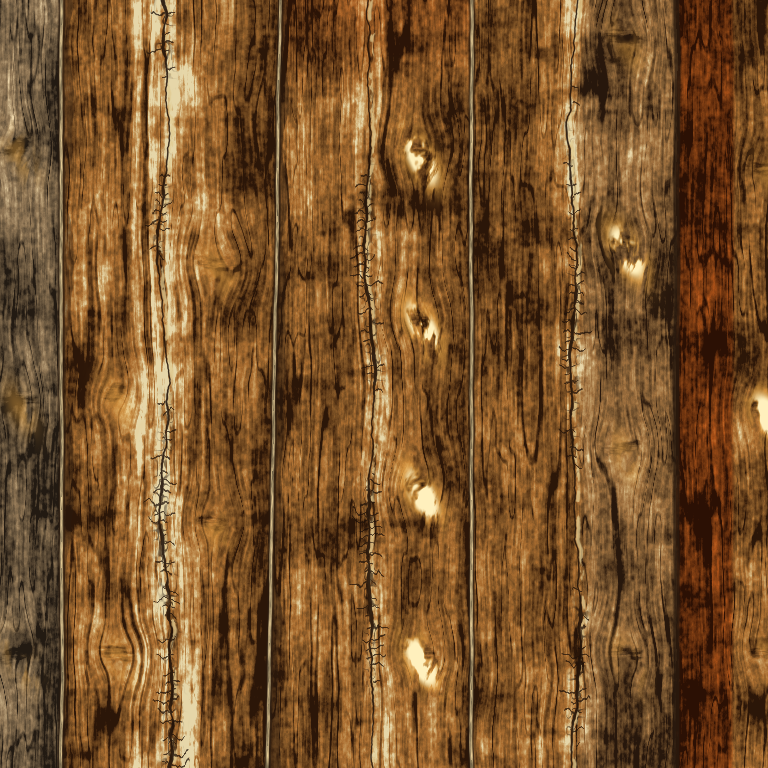
Give the GLSL for this texture, as a three.js fragment shader.

```glsl
// Weathered vertical timber boards with pale seams, checked heart cracks and knots.
varying vec2 vUv;

float hash(vec2 p) {
  vec3 a = fract(p.xyx * vec3(0.1031, 0.1030, 0.0973));
  a += dot(a, a.yzx + 33.33);
  return fract((a.x + a.y) * a.z);
}
float noise(vec2 p) {
  vec2 i = floor(p), f = fract(p);
  f = f * f * (3.0 - 2.0 * f);
  return mix(mix(hash(i), hash(i + vec2(1.0, 0.0)), f.x),
             mix(hash(i + vec2(0.0, 1.0)), hash(i + 1.0), f.x), f.y);
}
float fbm(vec2 p) {
  float sum = 0.0, amp = 0.53;
  for (int i = 0; i < 4; i++) {
    sum += amp * noise(p);
    p = p * 2.03 + 17.1;
    amp *= 0.5;
  }
  return sum;
}
// Thin line where noise crosses its middle
float vein(vec2 p, float width) {
  return smoothstep(width, 0.2 * width, abs(noise(p) - 0.5));
}
// Tone 0..1 to wood colour, dark to pale
vec3 woodRamp(float t) {
  t = clamp(t, 0.0, 1.0) * 5.0;
  vec3 c = mix(vec3(0.17, 0.085, 0.03), vec3(0.36, 0.22, 0.09), min(t, 1.0));
  c = mix(c, vec3(0.50, 0.33, 0.15), clamp(t - 1.0, 0.0, 1.0));
  c = mix(c, vec3(0.67, 0.43, 0.19), clamp(t - 2.0, 0.0, 1.0));
  c = mix(c, vec3(0.77, 0.59, 0.35), clamp(t - 3.0, 0.0, 1.0));
  return mix(c, vec3(0.90, 0.84, 0.66), clamp(t - 4.0, 0.0, 1.0));
}
// Knot i of a board, in board coordinates
vec2 knotAt(float board, float i) {
  float spacing = board < 0.5 ? 0.33 : 0.12 + 0.049 * board;
  float x = board < 0.5 ? 0.78 : board > 3.5 ? 0.44 : 0.74;
  if (board == 1.0) x = mix(0.26, 0.74, mod(i, 2.0));
  return vec2(x * 0.267, 0.15 + spacing * i);
}

void main() {
  vec2 p = vUv;
  // Four seams; the second one leans
  p.x -= (0.001 + 0.018 * p.y) * exp(-pow((p.x - 0.355) / 0.05, 2.0));
  p.x -= 0.005 * (fbm(p * vec2(4.0, 9.0)) - 0.5);
  float u = (p.x - 0.08) / 0.267;
  float board = floor(u) + 1.0, across = fract(u), seam = floor(u + 0.5);
  vec2 q = vec2(across * 0.267, p.y), o = vec2(board * 13.7, board * 5.3);

  // Knots bend the grain and carry a dark core and a pale flare
  float gx = q.x + 0.014 * (fbm(q * vec2(12.0, 7.0) + o) - 0.5);
  float core = 0.0, flare = 0.0;
  for (int n = 0; n < 4; n++) {
    float i = float(n), tilt = hash(vec2(i, board + 4.0)) - 0.4;
    vec2 d = q - knotAt(board, i);
    float bend = exp(-dot(d * d, vec2(700.0, 600.0)));
    gx -= 0.7 * d.x * bend + 0.3 * d.y * bend * tilt;
    vec2 leaf = vec2(d.x + tilt * d.y, d.y - tilt * d.x) * vec2(40.0, 105.0);
    core = max(core, smoothstep(1.2, 0.6, length(leaf) + 1.5 * (fbm(q * 60.0 + o) - 0.5)));
    float lit = (board == 2.0 && i < 2.5) || board + i == 5.0 ? 1.5 : 0.3;
    vec2 s = (d + vec2(0.4 * d.y, 0.012)) * vec2(56.0, 30.0);
    flare += lit * exp(-dot(s, s)) * smoothstep(0.32, 0.55, fbm(vec2(gx * 120.0, q.y * 30.0) + o));
  }

  // Heart crack down the middle of each board
  float side = q.x - 0.134 - 0.022 * (noise(vec2(q.y * 6.0, board)) - 0.5)
             - 0.008 * (fbm(vec2(q.y * 50.0, board + 9.0)) - 0.5);
  float cracked = step(0.5, board) * step(board, 3.5);

  // Tone from streaks, fine grain, specks, blotches and rings
  float streak = fbm(vec2(gx * 85.0, q.y * 2.5) + o);
  float fine = fbm(vec2(gx * 330.0, q.y * 20.0) + o);
  float speck = fbm(q * vec2(200.0, 150.0) + o), blotch = fbm(q * vec2(15.0, 11.0) + o);
  float strip = step(3.5, board) * smoothstep(0.29, 0.26, across);
  float tone = 0.43 + (0.42 * (streak - 0.5) + 0.85 * (blotch - 0.5)) * (1.0 - 0.4 * strip);
  tone += 0.62 * (fine - 0.5) + 0.55 * (speck - 0.5) + 0.03 * sin(gx * 1100.0 + 9.0 * streak);
  float glow = board == 1.0 ? 0.75 * exp(-pow((side + 0.006) / 0.06, 2.0)) : 0.35 * exp(-pow(side / 0.03, 2.0));
  tone += cracked * glow * smoothstep(0.25, 0.75, 0.6 * streak + 0.4 * fbm(q * vec2(50.0, 16.0) + o));

  // Stained cross bands, darker board edges, hairline splits
  tone -= 0.14 * strip + 0.2 * smoothstep(0.55, 0.8, fbm(q * vec2(9.0, 30.0) + o));
  tone -= 0.15 * smoothstep(0.045, 0.0, min(across, 1.0 - across) * 0.267);
  float gate = smoothstep(0.45, 0.6, noise(q * vec2(40.0, 9.0) + o));
  tone -= 0.45 * gate * vein(vec2(gx * 75.0, q.y * 4.0) + o, 0.07);
  tone -= 0.3 * (1.0 - gate) * vein(vec2(gx * 130.0, q.y * 14.0) + o, 0.07);
  tone -= core * (0.1 + 0.9 * (0.6 - fbm(q * vec2(60.0, 260.0))));
  vec3 color = woodRamp(tone);

  // Grey first board, grey half of the fourth, red strip on the last
  float grey = board < 0.5 ? 0.75 : board == 3.0 ? 0.3 * smoothstep(0.0, 0.02, side) : 0.0;
  color = mix(color, dot(color, vec3(0.35, 0.5, 0.15)) * vec3(1.12, 1.0, 0.8), grey);
  float red = max(strip, 0.4 * float(board == 2.0) * smoothstep(0.85, 1.0, q.y));
  color *= mix(vec3(1.0), vec3(1.0, 0.74, 0.5), red);
  color = mix(color, vec3(0.93, 0.66, 0.27), clamp(flare * 1.5, 0.0, 0.6));
  color = mix(color, vec3(1.0, 0.94, 0.74), smoothstep(0.3, 0.9, flare));

  // Broken crack, pale lips, crackle and short cross checks
  float wear = smoothstep(0.2, 0.6, noise(vec2(q.y * 7.0, board + 3.0)));
  float lip = smoothstep(0.004, 0.001, abs(side - 0.004)) * smoothstep(0.4, 0.55, fbm(q * vec2(120.0, 60.0)));
  color = mix(color, vec3(0.88, 0.79, 0.56), 0.75 * cracked * lip);
  float gap = smoothstep(0.0018, 0.0, abs(side) - 0.002 * wear * noise(vec2(q.y * 60.0, board)));
  float row = q.y * 85.0 + 1.6 * (fbm(q * vec2(90.0, 30.0)) - 0.5);
  float reach = 0.018 * hash(vec2(floor(row), board)) * wear;
  float shift = 0.016 * (hash(vec2(floor(row), board + 8.0)) - 0.5);
  float check = smoothstep(0.13, 0.04, abs(fract(row) - 0.5)) * smoothstep(0.002, 0.0, abs(side - shift) - reach);
  float crackle = vein(q * vec2(150.0, 85.0) + o, 0.1) * exp(-pow(side / 0.01, 2.0)) * wear;
  float dark = max(max(gap, 0.8 * crackle), 0.85 * check * step(0.003, reach));
  color = mix(color, vec3(0.12, 0.065, 0.03), 0.88 * cracked * dark);

  // Seams: shadow, ragged bark edge and pale filler
  float sd = (u - seam) * 0.267, bark = 0.002 + 0.018 * fbm(vec2(q.y * 16.0, seam)) * step(seam, 1.5);
  float shadow = smoothstep(0.006, 0.002, abs(sd)) + 0.5 * step(0.0, sd) * smoothstep(bark + 0.002, bark, sd);
  color = mix(color, vec3(0.16, 0.10, 0.055), 0.8 * min(shadow, 1.0));
  float filler = smoothstep(0.003, 0.001, abs(sd)) * step(seam, 2.5);
  color = mix(color, vec3(0.8, 0.71, 0.52) * (0.4 + fbm(q * vec2(300.0, 60.0))), 0.9 * filler);
  gl_FragColor = vec4(color, 1.0);
}
```
